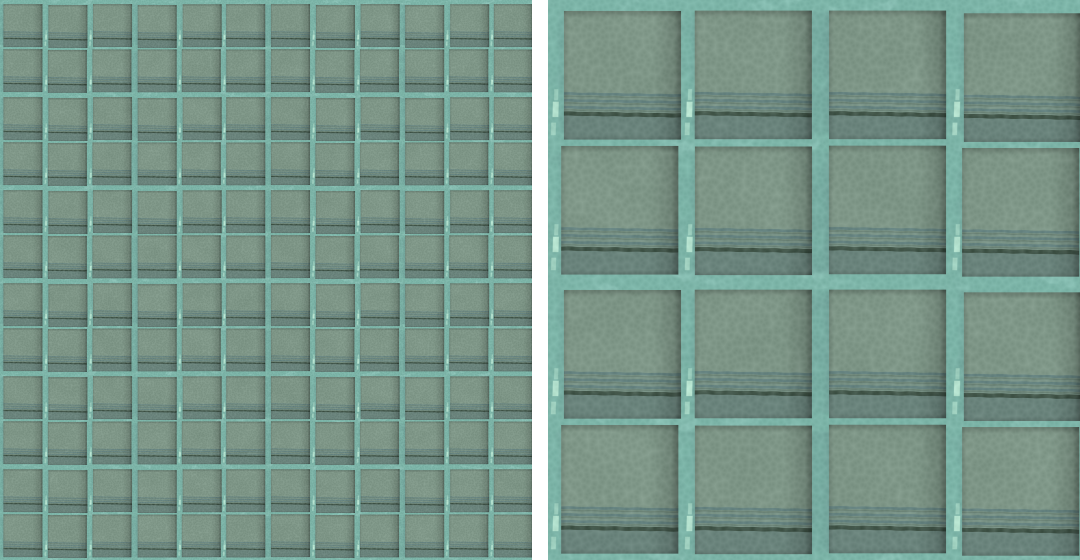
Left, the full canvas; right, a detail of the centre.
This pattern is drawn by a Shadertoy shader. Its source:

```glsl
// Weathered teal lattice of square panes, each with a ribbed ledge and a floor strip.

const vec2 CELLS = vec2(11.93, 12.04);        // repeats across and down
const vec2 OFFSET = vec2(0.020, 0.036);       // lattice shift, in cells
const vec2 PANE_MIN = vec2(0.064, 0.046);     // pane corners, y runs down
const vec2 PANE_MAX = vec2(0.940, 0.968);
const float JITTER = 0.012;                   // pane misplacement
const float ROW_SHIFT = 0.016;                // alternate rows sit lower and higher
const float FLOOR_Y = 0.805;                  // ledge shadow, in pane height
const float GRAIN = 0.055;

const vec3 WALL = vec3(0.500, 0.594, 0.535);
const vec3 FLOOR_TONE = vec3(0.420, 0.520, 0.490);
const vec3 RIB = vec3(0.395, 0.520, 0.520);
const vec3 SHADOW = vec3(0.235, 0.310, 0.260);
const vec3 BAR = vec3(0.490, 0.710, 0.660);
const vec3 BAR_DULL = vec3(0.430, 0.610, 0.585);
const vec3 GLINT = vec3(0.750, 0.920, 0.840);

vec2 hash2(vec2 p) {
    vec3 h = fract(vec3(p.xyx) * vec3(0.1031, 0.1030, 0.0973));
    h += dot(h, h.yzx + 33.33);
    return fract((h.xx + h.yz) * h.zy);
}

// Distance to the nearest scattered point
float cellular(vec2 p) {
    vec2 cell = floor(p), local = fract(p);
    float nearest = 2.0;
    for (int y = -1; y <= 1; y++)
        for (int x = -1; x <= 1; x++) {
            vec2 g = vec2(x, y);
            nearest = min(nearest, length(g + hash2(cell + g) - local));
        }
    return nearest;
}

// Layered sines for cloudy paint, about -1 to 1
float clouds(vec2 p) {
    float sum = 0.0, amp = 0.5;
    for (int i = 0; i < 4; i++) {
        sum += amp * sin(p.x + 1.7 * sin(p.y)) * cos(p.y - 1.3 * sin(p.x * 0.7));
        p = mat2(1.5, 1.1, -1.1, 1.5) * p + 2.3;
        amp *= 0.6;
    }
    return sum;
}

float box(vec2 p, vec2 lo, vec2 hi, vec2 aa) {
    vec2 m = smoothstep(lo - aa, lo + aa, p) * (1.0 - smoothstep(hi - aa, hi + aa, p));
    return m.x * m.y;
}

float stripe(float y, float center, float halfWidth, float aa) {
    return 1.0 - smoothstep(halfWidth - aa, halfWidth + aa, abs(y - center));
}

float rowShift(float row) {
    return ROW_SHIFT * (1.0 - 2.0 * mod(row, 2.0));
}

vec3 barColor(vec2 q, vec2 aa) {
    float column = floor(q.x + 0.5), row = floor(q.y);
    float x = q.x - column, y = fract(q.y);
    float paint = clouds(q * vec2(7.0, 11.0));
    float upright = smoothstep(0.04, 0.09, min(y, 1.0 - y));
    float thirdBar = 1.0 - step(0.5, mod(column, 3.0));

    // Uprights fade to a greyer right side; every third is duller
    float dull = upright * (0.35 * smoothstep(0.0, 0.06, x) + 0.25 * thirdBar);
    vec3 col = mix(BAR, BAR_DULL, clamp(dull + 0.25 * paint, 0.0, 1.0));
    col += 0.06 * smoothstep(0.05, 0.7, paint) * (1.0 - upright);

    // Pale chips beside the ledge
    vec2 p = vec2(x - 0.012 - 0.03 * (0.75 - y), y - rowShift(row));
    float chips = box(p, vec2(-0.020, 0.69), vec2(0.024, 0.80), aa * 1.3)
                + 0.55 * box(p, vec2(-0.012, 0.60), vec2(0.018, 0.68), aa * 1.3)
                + 0.65 * box(p, vec2(-0.028, 0.84), vec2(0.008, 0.93), aa * 1.3);
    return mix(col, GLINT, min(chips, 1.0) * (1.0 - thirdBar) * (0.85 + 0.15 * paint));
}

vec3 paneColor(vec2 p, vec2 q, float aa) {
    float y = p.y - 0.015 * (p.x - 0.5) + 0.0015 * sin(q.x * 37.0);
    vec3 col = WALL + 0.016 * clouds(q * 4.0);

    // Ledge of thin bluish ribs
    col = mix(col, RIB, 0.18 * smoothstep(0.62, 0.68, y));
    for (int i = 0; i < 3; i++) {
        float center = 0.650 + 0.053 * float(i);
        col = mix(col, RIB * 0.96, 0.8 * stripe(y, center, 0.010, aa));
        col = mix(col, SHADOW, 0.22 * stripe(y, center + 0.020, 0.006, aa));
    }

    // Floor strip and the dark seam above it
    col = mix(col, FLOOR_TONE, smoothstep(FLOOR_Y - aa, FLOOR_Y + aa, y));
    float seam = stripe(y, FLOOR_Y, 0.016, aa);
    col = mix(col, SHADOW, seam * (0.85 + 0.1 * sin(q.x * 61.0)));

    // Shade cast by the frame
    float shade = 0.13 * smoothstep(0.72, 0.98, p.x) + 0.18 * smoothstep(0.93, 1.0, p.x)
                + 0.16 * smoothstep(0.06, 0.0, p.y) + 0.10 * smoothstep(0.05, 0.0, p.x)
                + 0.10 * smoothstep(0.96, 1.0, p.y);
    return col * (1.0 - shade);
}

void mainImage(out vec4 fragColor, in vec2 fragCoord) {
    vec2 uv = fragCoord / iResolution.xy;
    vec2 q = vec2(uv.x, 1.0 - uv.y) * CELLS - OFFSET;
    vec2 aa = 0.6 * CELLS / iResolution.xy;

    // Misplacement recurs every six columns
    vec2 id = floor(q);
    vec2 nudge = JITTER * (2.0 * hash2(vec2(mod(id.x, 6.0), mod(id.y, 2.0)) + 7.0) - 1.0);
    nudge.y += rowShift(id.y);
    vec2 f = fract(q) - nudge;
    vec2 p = (f - PANE_MIN) / (PANE_MAX - PANE_MIN);

    vec3 col = mix(barColor(q, aa), paneColor(p, q, aa.y), box(f, PANE_MIN, PANE_MAX, aa));
    col += GRAIN * (cellular(q * 24.0) - 0.5);
    fragColor = vec4(clamp(col, 0.0, 1.0), 1.0);
}
```
